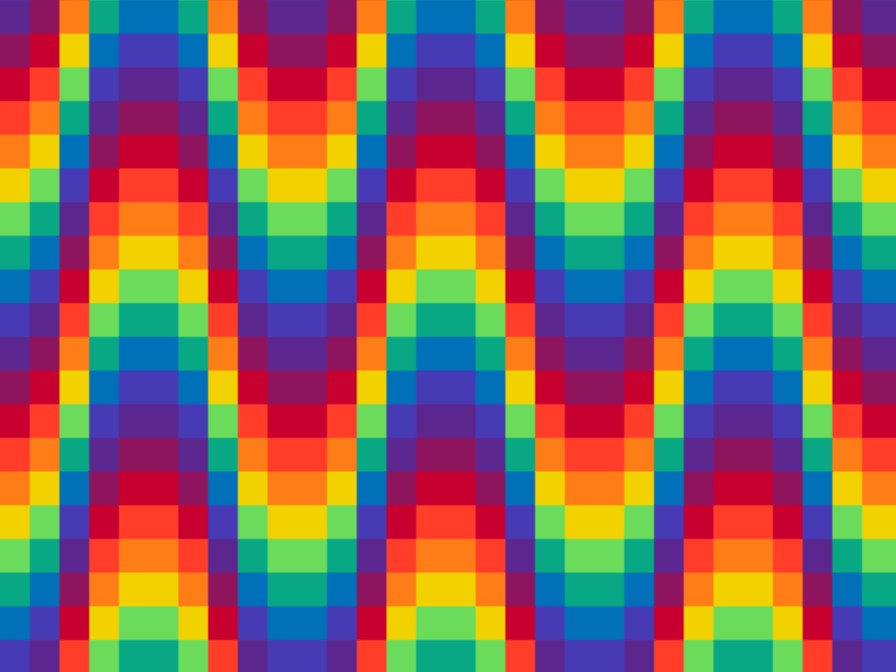
Give the GLSL for this pattern, as a Shadertoy shader.

```glsl
// Rainbow mosaic: ten colours stepping down each column, shifted in a blocky cosine wave.

const vec3 RAINBOW[10] = vec3[10](
    vec3(0.36, 0.15, 0.56),  // purple
    vec3(0.56, 0.08, 0.37),  // plum
    vec3(0.78, 0.00, 0.19),  // crimson
    vec3(1.00, 0.24, 0.16),  // vermilion
    vec3(1.00, 0.49, 0.09),  // orange
    vec3(0.95, 0.82, 0.00),  // yellow
    vec3(0.42, 0.86, 0.36),  // light green
    vec3(0.03, 0.66, 0.52),  // teal
    vec3(0.00, 0.44, 0.72),  // blue
    vec3(0.28, 0.23, 0.71)); // indigo

// Colour of a whole tile; the wave repeats every ten columns.
vec3 tileColor(vec2 tile) {
    float shift = floor(4.5 - 4.5 * cos(6.28319 * (tile.x + 0.5) / 10.0));
    return RAINBOW[(int(tile.y + shift) + 10) % 10];
}

void mainImage(out vec4 fragColor, in vec2 fragCoord) {
    // Tile coordinates, counted from the top left corner.
    vec2 tilesPerHeight = vec2(22.605, 19.95);
    vec2 fromTop = vec2(fragCoord.x, iResolution.y - fragCoord.y) / iResolution.y;
    vec2 p = fromTop * tilesPerHeight;

    // Soft blend across the nearest tile corner.
    vec2 corner = floor(p + 0.5);
    vec2 softness = tilesPerHeight * max(0.0018, 0.75 / iResolution.y);
    vec2 blend = smoothstep(-softness, softness, p - corner);

    vec3 upper = mix(tileColor(corner - 1.0), tileColor(corner - vec2(0.0, 1.0)), blend.x);
    vec3 lower = mix(tileColor(corner - vec2(1.0, 0.0)), tileColor(corner), blend.x);
    fragColor = vec4(mix(upper, lower, blend.y), 1.0);
}
```
